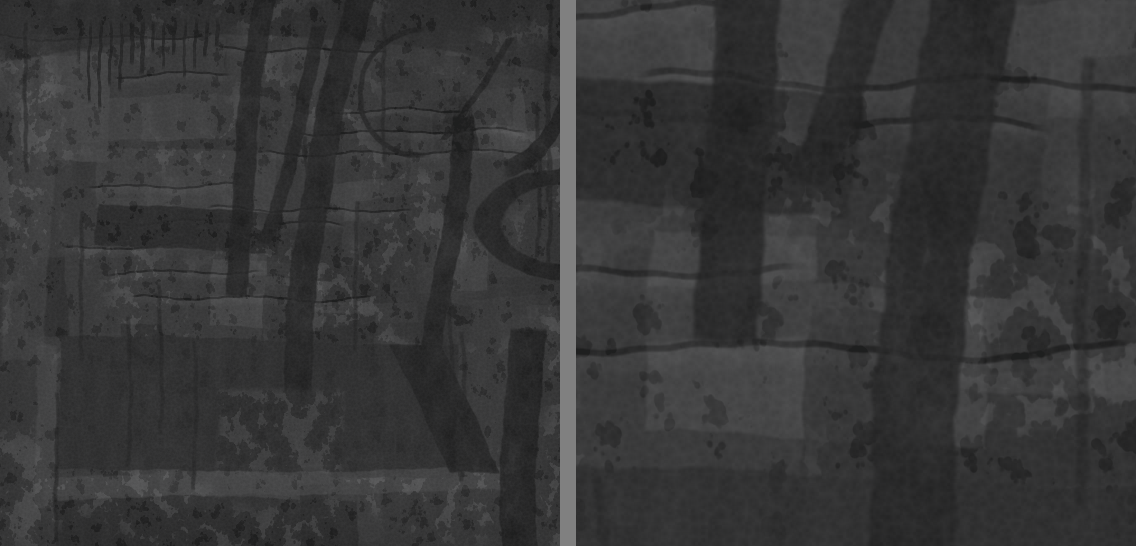
Left: the whole. Right: its middle third, enlarged.
Write a WebGL 2 fragment shader that draws this texture.

```glsl
#version 300 es
precision highp float;
uniform vec2 u_resolution;
out vec4 fragColor;

float hash(vec2 p) {
  p = fract(p * vec2(0.1031, 0.1137) + 0.07);
  p += dot(p, p.yx + 33.33);
  return fract((p.x + p.y) * p.x * 7.31);
}

// Distance to the nearest jittered cell point
float cellular(vec2 p) {
  vec2 cell = floor(p), local = fract(p);
  float nearest = 2.0;
  for (int y = -1; y <= 1; y++)
    for (int x = -1; x <= 1; x++) {
      vec2 o = vec2(x, y), id = cell + o;
      vec2 jitter = vec2(hash(id + 3.7), hash(id + 51.3));
      nearest = min(nearest, length(o + jitter - local));
    }
  return nearest;
}

float roughness(vec2 p) {
  float sum = 0.0, weight = 0.46;
  for (int i = 0; i < 4; i++) {
    sum += weight * cellular(p);
    p = mat2(0.8, 0.6, -0.6, 0.8) * p * 2.1 + 7.3;
    weight *= 0.62;
  }
  return sum;
}

vec2 waver(vec2 p, float amount) {
  vec2 w = sin(p.yx * vec2(17.0, 13.0)) + 0.5 * sin(p.yx * vec2(61.0, 47.0) + 1.3 * p * 20.0);
  return p + amount * (w + 0.3 * sin(p.yx * 173.0 + p * 91.0));
}

float panel(vec2 p, vec2 center, vec2 halfSize, float tilt, float soft) {
  p -= center;
  p = vec2(p.x - tilt * p.y, p.y + tilt * p.x);
  vec2 d = abs(p) - halfSize;
  return 1.0 - smoothstep(-soft, soft, max(d.x, d.y));
}

float ribbon(vec2 p, vec2 low, vec2 high, float bend, float width) {
  float t = (p.y - low.y) / (high.y - low.y);
  float x = mix(low.x, high.x, t) + bend * 4.0 * t * (1.0 - t);
  float ends = smoothstep(0.0, 0.02, t) * (1.0 - smoothstep(0.98, 1.0, t));
  return ends * (1.0 - smoothstep(width - 0.002, width + 0.002, abs(p.x - x)));
}

float ring(vec2 p, vec2 center, vec2 radius, float width) {
  float d = abs(length((p - center) / radius) - 1.0) * radius.y;
  return 1.0 - smoothstep(width - 0.002, width + 0.002, d);
}

// Overlapping translucent scraps, wide or upright
float collage(vec2 p, float tone) {
  for (int i = 0; i < 64; i++) {
    float k = float(i) * 3.17;
    vec2 center = vec2(hash(vec2(k, 1.0)), hash(vec2(k, 9.0)));
    vec2 size = mix(vec2(0.02, 0.015), vec2(0.13, 0.065), vec2(hash(vec2(k, 17.0)), hash(vec2(k, 25.0))));
    if (hash(vec2(k, 33.0)) > 0.65) size = size.yx;
    float tilt = (hash(vec2(k, 41.0)) - 0.5) * 0.22;
    float shade = mix(0.175, 0.315, hash(vec2(k, 49.0)));
    tone = mix(tone, shade, 0.55 * panel(p, center, size, tilt, 0.0015));
  }
  return tone;
}

float seams(vec2 p, float tone) {
  for (int i = 0; i < 12; i++) {
    float k = float(i) * 5.3;
    float y = 0.43 + 0.045 * float(i) + 0.03 * hash(vec2(k, 4.0));
    float reach = 0.08 + 0.16 * hash(vec2(k, 12.0));
    float span = 1.0 - smoothstep(reach, reach + 0.02, abs(p.x - 0.15 - 0.7 * hash(vec2(k, 20.0))));
    float d = p.y - y - 0.004 * sin(p.x * 31.0 + k);
    tone -= 0.07 * span * (1.0 - smoothstep(0.001, 0.003, abs(d)));
    tone += 0.03 * span * smoothstep(-0.02, -0.003, d) * (1.0 - smoothstep(-0.003, 0.0, d));
  }
  return tone;
}

float drips(vec2 p, float top, float density) {
  float column = floor(p.x * density);
  float fall = 0.03 + 0.13 * hash(vec2(column, 6.0));
  float side = abs(fract(p.x * density) - 0.5);
  float stem = 1.0 - smoothstep(0.18, 0.27, side + 0.1 * hash(vec2(column, 13.0)));
  return stem * smoothstep(top - fall, top - fall + 0.01, p.y) * (1.0 - smoothstep(top, top + 0.02, p.y));
}

void main() {
  vec2 p = gl_FragCoord.xy / u_resolution;
  vec2 q = waver(p, 0.0022);
  float flakeNoise = roughness(p * vec2(21.0, 17.0));
  float zone = cellular(p * 5.0 + 2.6);

  // Scraps, side pillar and broad dark fields
  float tone = collage(q, 0.235);
  tone = mix(tone, 0.285, 0.6 * panel(q, vec2(0.055, 0.64), vec2(0.038, 0.3), 0.05, 0.003));
  tone = mix(tone, 0.30, 0.6 * panel(q, vec2(0.082, 0.22), vec2(0.018, 0.15), 0.0, 0.003));
  tone = mix(tone, 0.29, 0.5 * panel(q, vec2(0.33, 0.67), vec2(0.16, 0.055), 0.03, 0.002));
  tone = seams(q, tone);
  float lowerField = panel(q, vec2(0.46, 0.255), vec2(0.355, 0.122), 0.03, 0.002);
  tone = mix(tone, 0.19, 0.82 * lowerField);
  tone = mix(tone, 0.175, 0.85 * panel(q, vec2(0.335, 0.58), vec2(0.165, 0.038), 0.06, 0.002));
  tone = mix(tone, 0.19, 0.7 * panel(q, vec2(0.37, 0.04), vec2(0.27, 0.05), 0.02, 0.002));
  tone = mix(tone, 0.29, 0.7 * panel(q, vec2(0.49, 0.115), vec2(0.41, 0.021), -0.02, 0.002));
  float brow = q.y - 0.935 + 0.25 * (q.x - 0.45) * (q.x - 0.45);
  tone = mix(tone, 0.19, 0.7 * smoothstep(-0.003, 0.003, brow));

  // Peeled flakes and dark chips
  float peel = smoothstep(0.5, 0.56, flakeNoise) * smoothstep(0.3, 0.6, zone) * (1.0 - 0.85 * lowerField);
  peel = max(peel, 0.9 * smoothstep(0.45, 0.5, flakeNoise) * panel(q, vec2(0.5, 0.21), vec2(0.11, 0.075), 0.0, 0.01));
  tone += 0.065 * peel;
  tone -= 0.05 * (1.0 - smoothstep(0.27, 0.32, flakeNoise)) * (1.0 - 0.7 * lowerField);

  // Brushed strokes, loops and runs
  float dark = ribbon(q, vec2(0.53, 0.28), vec2(0.65, 1.03), -0.025, 0.025);
  dark = max(dark, ribbon(q, vec2(0.425, 0.45), vec2(0.475, 1.03), -0.01, 0.019));
  dark = max(dark, ribbon(q, vec2(0.47, 0.55), vec2(0.57, 0.96), 0.01, 0.013));
  dark = max(dark, ribbon(q, vec2(0.755, 0.3), vec2(0.83, 0.79), 0.01, 0.019));
  dark = max(dark, ribbon(q, vec2(0.79, 0.74), vec2(0.91, 0.93), 0.01, 0.007));
  dark = max(dark, ribbon(q, vec2(0.93, -0.03), vec2(0.945, 0.4), -0.01, 0.032));
  dark = max(dark, ribbon(q, vec2(0.85, 0.13), vec2(0.74, 0.37), 0.0, 0.045));
  dark = max(dark, ring(q, vec2(0.75, 0.83), vec2(0.105, 0.115), 0.005) * (1.0 - smoothstep(0.74, 0.77, q.x)));
  dark = max(dark, ring(q, vec2(1.03, 0.59), vec2(0.16, 0.09), 0.014));
  dark = max(dark, ring(q, vec2(0.86, 0.92), vec2(0.17, 0.24), 0.017) * smoothstep(0.89, 0.92, q.x));
  dark = max(dark, drips(q, 0.95, 53.0) * smoothstep(0.13, 0.15, p.x) * (1.0 - smoothstep(0.39, 0.41, p.x)));
  for (int i = 0; i < 16; i++) {
    float k = float(i) * 2.7, x = hash(vec2(k, 2.0)), y = 0.8 * hash(vec2(k, 8.0));
    dark = max(dark, 0.7 * ribbon(q, vec2(x, y), vec2(x, y + 0.28), 0.002, 0.0035));
  }
  tone = mix(tone, 0.15 + 0.06 * (flakeNoise - 0.4), 0.78 * dark);
  tone -= 0.05 * smoothstep(0.36, 0.5, flakeNoise) * (1.0 - smoothstep(0.02, 0.05, length((q - vec2(0.815, 0.765)) * vec2(1.0, 0.6))));

  // Woven streaks, grain and darker borders
  tone += 0.006 * sin(p.x * 140.0 + 2.0 * sin(p.y * 9.0)) * sin(p.y * 23.0 + p.x * 8.0);
  tone += 0.03 * (cellular(p * 170.0) - 0.5) + 0.012 * (hash(floor(p * 500.0)) - 0.5);
  vec2 edge = abs(p - 0.5) * 2.0;
  tone -= 0.025 * smoothstep(0.75, 1.05, max(edge.x, edge.y));
  tone = clamp(tone, 0.12, 0.37);
  fragColor = vec4(tone * vec3(0.995, 0.998, 1.008), 1.0);
}
```
